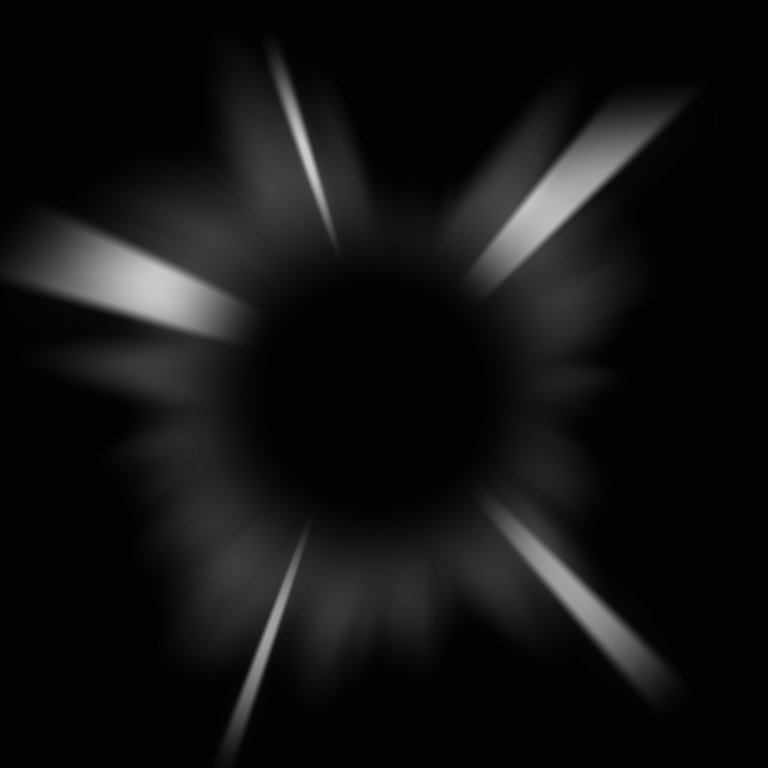
Give the GLSL for this background, as a three.js fragment shader.

```glsl
// Draws pale light beams and a ragged grey corona around a dark round void.
varying vec2 vUv;

const vec2 CENTER = vec2(0.488, 0.485);
const vec3 VOID_COLOR = vec3(0.007, 0.006, 0.007);
const vec3 CORONA_TINT = vec3(1.0, 0.96, 0.99);

float hash(vec2 p) {
  return fract(sin(dot(p, vec2(127.1, 311.7))) * 43758.5453);
}

float noise(vec2 p) {
  vec2 cell = floor(p);
  vec2 f = fract(p);
  f = f * f * (3.0 - 2.0 * f);
  float low = mix(hash(cell), hash(cell + vec2(1.0, 0.0)), f.x);
  float high = mix(hash(cell + vec2(0.0, 1.0)), hash(cell + 1.0), f.x);
  return mix(low, high, f.y);
}

float fractalNoise(vec2 p) {
  float sum = 0.0;
  float weight = 0.5;
  for (int i = 0; i < 3; i++) {
    sum += weight * noise(p);
    p = p * 2.1 + 7.3;
    weight *= 0.4;
  }
  return sum;
}

// Rounded bump on the circle of directions; angles in degrees.
float plume(float angle, float middle, float width, float extent) {
  float d = mod(angle - middle + 180.0, 360.0) - 180.0;
  return extent * exp(-d * d / (width * width));
}

// Distance from the center at which the corona dies away.
float coronaReach(float angle) {
  float reach = 0.285;
  // right and top
  reach += plume(angle, 4.0, 5.0, 0.04);
  reach += plume(angle, 24.0, 12.0, 0.10);
  reach += plume(angle, 40.0, 9.0, 0.10);
  reach += plume(angle, 58.0, 7.5, 0.22);
  reach += plume(angle, 99.0, 6.0, 0.11);
  reach += plume(angle, 113.0, 9.0, 0.22);
  // left
  reach += plume(angle, 136.0, 13.0, 0.15);
  reach += plume(angle, 154.0, 11.0, 0.15);
  reach += plume(angle, 174.0, 6.5, 0.17);
  reach += plume(angle, 196.0, 12.0, 0.07);
  reach += plume(angle, 216.0, 12.0, 0.08);
  // bottom
  reach += plume(angle, 235.0, 10.0, 0.15);
  reach += plume(angle, 258.0, 12.0, 0.13);
  reach += plume(angle, 280.0, 9.0, 0.08);
  reach += plume(angle, 304.0, 9.0, 0.13);
  reach += plume(angle, 319.0, 7.0, 0.12);
  reach += plume(angle, 335.0, 9.0, 0.05);
  return reach;
}

float corona(vec2 p) {
  float radius = length(p);
  vec2 dir = p / max(radius, 0.001);
  float angle = degrees(atan(p.y, p.x));
  float streaks = fractalNoise(dir * 8.0 + radius * 5.0);
  float reach = coronaReach(angle) + 0.06 * (streaks - 0.4);
  float rise = smoothstep(0.13, 0.31, radius);
  float fall = 1.0 - smoothstep(reach * 0.58, reach * 1.05, radius);
  return 0.25 * rise * fall * (0.88 + 0.25 * streaks);
}

// Widening beam from a to b: widths holds the half widths at both ends,
// core the evenly lit share across, lean tilts the fading end sideways.
float beam(vec2 p, vec2 a, vec2 b, vec2 widths, float peak, float core, float lean) {
  vec2 axis = normalize(b - a);
  vec2 q = p - a;
  float t = dot(q, axis) / length(b - a);
  float side = axis.x * q.y - axis.y * q.x;
  side /= max(mix(widths.x, widths.y, t), 0.002);
  float rise = smoothstep(-0.08, peak, t);
  float fall = 1.0 - smoothstep(peak, 1.05, t + lean * side);
  float across = 1.0 - smoothstep(core, 1.0, abs(side));
  float glow = 0.09 * exp(-0.6 * side * side);
  return rise * fall * (across * 0.91 + glow);
}

void main() {
  float light = corona(vUv - CENTER);

  // upper left needle
  light += 0.66 * beam(vUv, vec2(0.439, 0.674), vec2(0.349, 0.955),
                       vec2(0.007, 0.019), 0.48, 0.10, 0.0);
  // upper right beam
  light += 0.66 * beam(vUv, vec2(0.617, 0.625), vec2(0.862, 0.892),
                       vec2(0.024, 0.052), 0.43, 0.60, 0.14);
  // broad left beam
  light += 0.58 * beam(vUv, vec2(0.325, 0.574), vec2(0.000, 0.697),
                       vec2(0.033, 0.072), 0.42, 0.58, -0.07);
  // lower right beam
  light += 0.56 * beam(vUv, vec2(0.628, 0.353), vec2(0.880, 0.085),
                       vec2(0.015, 0.038), 0.53, 0.35, 0.0);
  // lower left needle
  light += 0.56 * beam(vUv, vec2(0.402, 0.318), vec2(0.286, -0.010),
                       vec2(0.006, 0.019), 0.48, 0.25, 0.0);

  vec3 tint = mix(CORONA_TINT, vec3(1.0), smoothstep(0.1, 0.3, light));
  gl_FragColor = vec4(VOID_COLOR + tint * min(light, 0.78), 1.0);
}
```
